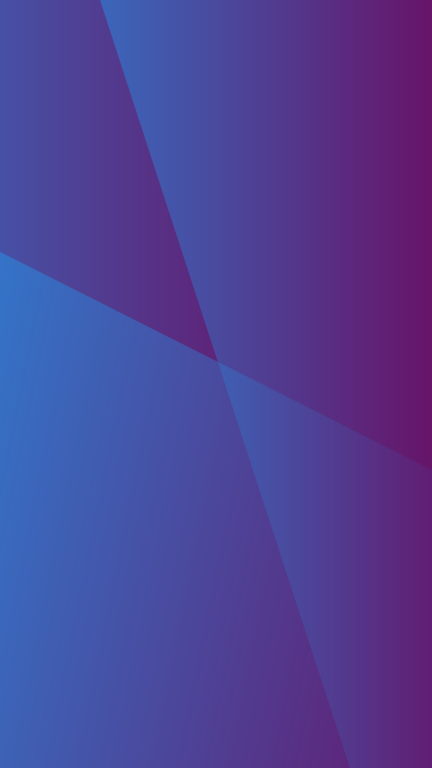
A WebGL 2 fragment shader for this background:

```glsl
#version 300 es
precision highp float;

uniform vec2 u_resolution;
out vec4 fragColor;

const vec3 BLUE = vec3(0.20, 0.46, 0.79);
const vec3 PLUM = vec3(0.40, 0.08, 0.41);

// Signed distance to the line through a and b, positive on its left side
float lineDistance(vec2 p, vec2 a, vec2 b) {
    vec2 dir = normalize(b - a);
    return dir.x * (p.y - a.y) - dir.y * (p.x - a.x);
}

// Antialiased half plane
float halfPlane(float dist, float pixel) {
    return smoothstep(-0.7 * pixel, 0.7 * pixel, dist);
}

// Linear blend from blue to plum across a facet
vec3 facet(vec2 uv, float start, vec2 slope) {
    float t = clamp(start + dot(uv, slope), -0.02, 1.03);
    return mix(BLUE, PLUM, t);
}

void main() {
    vec2 uv = gl_FragCoord.xy / u_resolution;
    vec2 scale = vec2(1.0, u_resolution.y / u_resolution.x);
    vec2 p = uv * scale;
    float pixel = 1.0 / u_resolution.x;

    // Two creases split the canvas into four facets
    float steep = lineDistance(p, vec2(0.8102, 0.0) * scale, vec2(0.2315, 1.0) * scale);
    float shallow = lineDistance(p, vec2(0.0, 0.672) * scale, vec2(1.0, 0.388) * scale);
    float left = halfPlane(steep, pixel);
    float upper = halfPlane(shallow, pixel);

    // Each facet carries its own gradient
    vec3 upperLeft = facet(uv, 0.38, vec2(0.90, 0.0));
    vec3 upperRight = facet(uv, -0.10, vec2(1.10, 0.0));
    vec3 lowerLeft = facet(uv, 0.20, vec2(0.75, -0.27));
    vec3 lowerRight = facet(uv, -0.45, vec2(1.35, 0.0));

    vec3 top = mix(upperRight, upperLeft, left);
    vec3 bottom = mix(lowerRight, lowerLeft, left);
    fragColor = vec4(mix(bottom, top, upper), 1.0);
}
```
